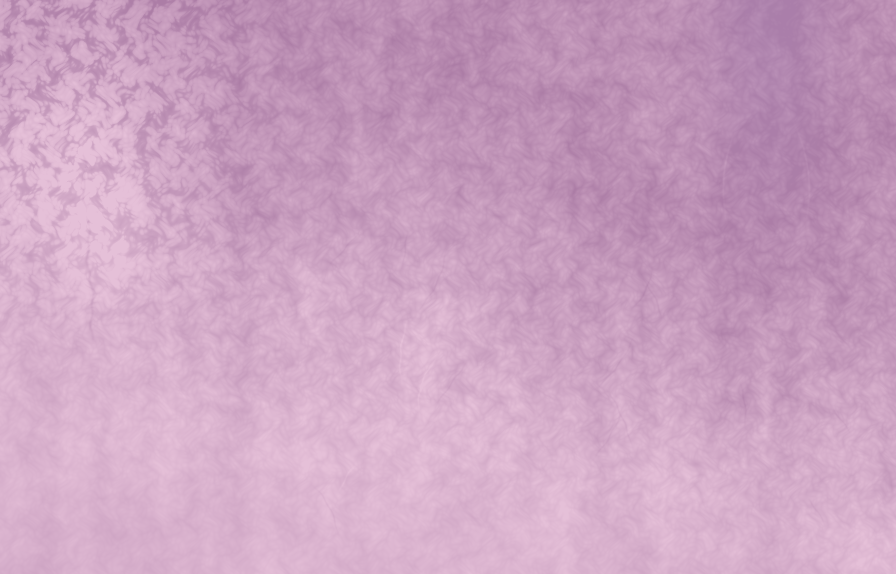
This texture is drawn by a Shadertoy shader. Its source:

```glsl
// Weathered mauve plaster: soft vertical washes, fine mottling and faint scratches.

const vec3 PALE = vec3(0.880, 0.730, 0.830);
const vec3 DEEP = vec3(0.690, 0.508, 0.665);
const vec3 VIOLET = vec3(0.655, 0.505, 0.690);

const float TONE_LOW = 0.14;        // tone of the pale lower left
const float TONE_HIGH = 0.84;       // tone of the stained top
const float STAIN_SOFTNESS = 0.34;
const float GRAIN = 0.75;
const float PEEL = 0.34;            // strength of flakes at the upper left
const float STREAK = 0.20;
const float CLOUD = 0.24;
const float SEAM_X = 1.335;         // axis of the mirrored stain, in canvas heights
const int SCRATCHES = 16;
const float SCRATCH_WIDTH = 0.0018;

vec2 hash2(vec2 p) {
    vec3 q = fract(p.xyx * vec3(0.1031, 0.1030, 0.0973));
    q += dot(q, q.yzx + 33.33);
    return fract((q.xx + q.yz) * q.zy);
}

// Distance to the nearest scattered point, roughly centred on zero
float cellular(vec2 p) {
    vec2 id = floor(p), f = fract(p);
    float nearest = 4.0;
    for (int y = -1; y <= 1; y++)
    for (int x = -1; x <= 1; x++) {
        vec2 cell = vec2(x, y);
        vec2 d = cell + hash2(id + cell + 57.0) - f;
        nearest = min(nearest, dot(d, d));
    }
    return sqrt(nearest) - 0.46;
}

// Layered sines bend the cells into irregular patches
vec2 warp(vec2 p, float frequency, float amount) {
    vec2 q = p * frequency;
    return p + amount * (sin(q.yx + vec2(0.7, 2.1))
                       + 0.6 * sin(q.yx * 2.3 + 1.7 * sin(q)));
}

float bump(float x, float center, float width) {
    float d = (x - center) / width;
    return exp(-d * d);
}

// Broad stain, heavier toward the top and right
float stain(vec2 uv, vec2 p) {
    float edge = mix(0.80, 0.27, uv.x) + 0.04 * sin(p.x * 9.0 + 1.0);
    float dark = smoothstep(-STAIN_SOFTNESS, STAIN_SOFTNESS, uv.y - edge);
    float tone = mix(TONE_LOW, TONE_HIGH, dark);
    tone -= 0.24 * bump(uv.x, 0.12, 0.09) * smoothstep(0.3, 0.8, uv.y);
    tone -= 0.14 * bump(uv.x, 0.77, 0.06) * smoothstep(0.3, 0.8, uv.y);
    tone += 0.17 * bump(uv.x, 0.86, 0.06) * smoothstep(0.1, 0.5, uv.y);
    return tone;
}

// Long vertical runs of pigment
float streaks(vec2 p) {
    float x = p.x + 0.004 * sin(p.y * 13.0);
    float sines = sin(x * 31.0) + 0.7 * sin(x * 73.0 + 2.0) + 0.5 * sin(x * 151.0);
    return 0.11 * sines + 0.7 * cellular(vec2(x * 17.0, p.y * 1.6));
}

float grain(vec2 p) {
    vec2 q = warp(p, 60.0, 0.006);
    return 0.42 * cellular(q * 24.0) + 0.33 * cellular(q * 52.0 + 7.0)
         + 0.30 * cellular(q * 105.0 + 19.0);
}

// Short curved marks, dark or pale, mostly upright
float scratches(vec2 p) {
    float sum = 0.0;
    for (int i = 0; i < SCRATCHES; i++) {
        vec2 a = hash2(vec2(float(i), 3.0)), b = hash2(vec2(float(i), 11.0));
        vec2 d = p - vec2(mix(0.45, 1.5, a.x), mix(0.06, 0.6, a.y));
        float angle = (b.x - 0.5) * 1.6;
        float c = cos(angle), s = sin(angle);
        d = vec2(c * d.x - s * d.y, s * d.x + c * d.y);
        d.x += (b.y - 0.5) * 9.0 * d.y * d.y + 0.001 * sin(d.y * 160.0);
        float reach = mix(0.025, 0.075, fract(a.x * 7.0 + b.y));
        float mark = bump(d.x, 0.0, SCRATCH_WIDTH) * smoothstep(reach, reach * 0.3, abs(d.y));
        sum += mark * (b.y > 0.4 ? 0.13 : -0.13);
    }
    return sum;
}

// Wandering crack at the left and pale mirrored arcs at the right
float longMarks(vec2 p) {
    float crackX = 0.155 - 0.055 * (p.y - 0.55) + 0.003 * sin(p.y * 55.0) + 0.0015 * sin(p.y * 170.0);
    float span = smoothstep(0.39, 0.43, p.y) * smoothstep(0.80, 0.70, p.y);
    float crack = 0.20 * span * bump(p.x, crackX, 0.0028);
    float side = abs(p.x - SEAM_X);
    float arcX = 0.075 - 2.0 * (p.y - 0.67) * (p.y - 0.67);
    float arcs = 0.15 * bump(side, arcX, 0.002) * bump(p.y, 0.70, 0.07);
    float sliver = 0.18 * bump(side, 0.0, 0.009) * bump(p.y, 0.28, 0.08);
    return crack - arcs - sliver;
}

void mainImage(out vec4 fragColor, in vec2 fragCoord) {
    vec2 uv = fragCoord / iResolution.xy;
    vec2 p = fragCoord / iResolution.y;
    float speckle = grain(p);

    // Wear is strongest at the top and along the right
    float wear = mix(0.45, 1.0, smoothstep(0.1, 0.65, uv.y + 0.35 * uv.x));
    float tone = stain(uv, p) + GRAIN * wear * speckle;
    tone += STREAK * streaks(p) + CLOUD * cellular(warp(p, 9.0, 0.04) * 5.0);

    // Crisp flaking at the upper left
    float flakeArea = smoothstep(0.36, 0.1, uv.x) * smoothstep(0.35, 0.8, uv.y);
    tone += PEEL * flakeArea * (smoothstep(-0.06, 0.12, speckle) - 0.4);

    tone += scratches(p) + longMarks(p);
    vec3 color = mix(PALE, DEEP, clamp(tone, -0.1, 1.08));
    float violetWash = bump(uv.x, 0.86, 0.07) * smoothstep(0.45, 1.0, uv.y);
    color = mix(color, VIOLET, 0.4 * violetWash);
    fragColor = vec4(color, 1.0);
}
```
